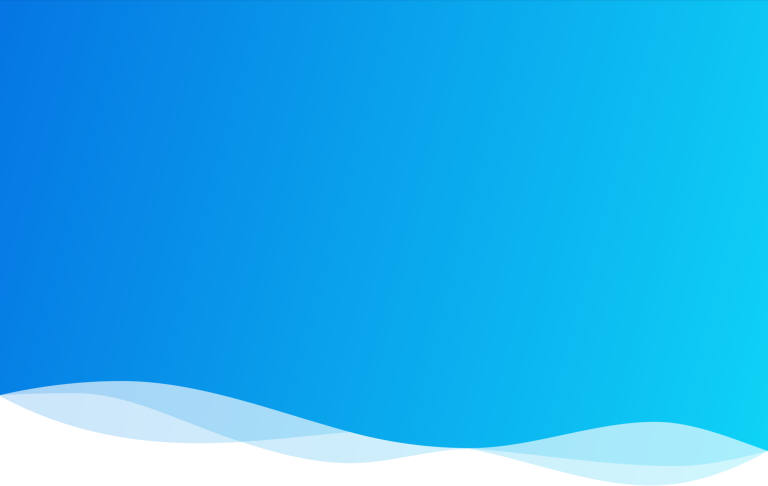
This background is drawn by a WebGL 1 fragment shader. Its source:

```glsl
precision highp float;
// A diagonal blue to cyan gradient above three overlapping translucent waves.
// Each wave is a chain of cubic Hermite spans; opacity grows with the number
// of waves that cover a point, until all three together are solid white.

uniform vec2 u_resolution;

const vec3 DEEP_BLUE = vec3(0.02, 0.46, 0.89);
const vec3 BRIGHT_CYAN = vec3(0.055, 0.83, 0.965);
const vec3 WHITE = vec3(1.0);
const float GRADIENT_TILT = 0.262;

// Height at x of the cubic from a to b, with the given slope at each end
float span(float x, vec2 a, vec2 b, float slopeA, float slopeB) {
  float width = b.x - a.x;
  float t = clamp((x - a.x) / width, 0.0, 1.0);
  float s = 1.0 - t;
  float ease = t * t * (3.0 - 2.0 * t);
  return mix(a.y, b.y, ease) + width * t * s * (slopeA * s - slopeB * t);
}

// Tall wave: a broad left crest and a second crest on the right
float crestWave(float x) {
  vec2 crest = vec2(0.159, 0.216);
  vec2 flank = vec2(0.456, 0.111);
  vec2 trough = vec2(0.612, 0.078);
  vec2 secondCrest = vec2(0.853, 0.132);
  if (x < crest.x) return span(x, vec2(0.0, 0.187), crest, 0.363, 0.0);
  if (x < flank.x) return span(x, crest, flank, 0.0, -0.427);
  if (x < trough.x) return span(x, flank, trough, -0.427, 0.0);
  if (x < secondCrest.x) return span(x, trough, secondCrest, 0.0, 0.0);
  return span(x, secondCrest, vec2(1.0, 0.072), 0.0, -0.55);
}

// Rolling wave: dips left of the middle and again near the right
float rollingWave(float x) {
  vec2 crest = vec2(0.098, 0.191);
  vec2 flank = vec2(0.306, 0.095);
  vec2 trough = vec2(0.456, 0.047);
  vec2 knot = vec2(0.612, 0.076);
  vec2 lowest = vec2(0.848, 0.001);
  if (x < crest.x) return span(x, vec2(0.0, 0.187), crest, 0.09, 0.0);
  if (x < flank.x) return span(x, crest, flank, 0.0, -0.52);
  if (x < trough.x) return span(x, flank, trough, -0.52, 0.0);
  if (x < knot.x) return span(x, trough, knot, 0.0, 0.0);
  if (x < lowest.x) return span(x, knot, lowest, -0.3, 0.0);
  return span(x, lowest, vec2(1.0, 0.072), 0.0, 0.87);
}

// Shallow wave: a left bowl that joins the tall wave, then a gentle dip
float shallowWave(float x) {
  vec2 bowl = vec2(0.26, 0.088);
  vec2 join = vec2(0.456, 0.111);
  vec2 knot = vec2(0.612, 0.077);
  vec2 dip = vec2(0.879, 0.041);
  if (x < bowl.x) return span(x, vec2(0.0, 0.185), bowl, -0.85, 0.0);
  if (x < join.x) return span(x, bowl, join, 0.0, 0.13);
  if (x < knot.x) return crestWave(x);
  if (x < dip.x) return span(x, knot, dip, -0.12, 0.0);
  return span(x, dip, vec2(1.0, 0.072), 0.0, 0.4);
}

// Smooth coverage of the area below a wave
float below(float y, float height, float softness) {
  return smoothstep(-softness, softness, height - y);
}

// Gradient along a tilted axis that reaches corner to corner
vec3 sky(vec2 uv, float aspect) {
  vec2 axis = vec2(cos(GRADIENT_TILT), -sin(GRADIENT_TILT));
  vec2 p = (uv - 0.5) * vec2(aspect, 1.0);
  float reach = aspect * axis.x - axis.y;
  return mix(DEEP_BLUE, BRIGHT_CYAN, clamp(dot(p, axis) / reach + 0.5, 0.0, 1.0));
}

void main() {
  vec2 uv = gl_FragCoord.xy / u_resolution;
  float softness = 0.75 / u_resolution.y;

  vec3 color = sky(uv, u_resolution.x / u_resolution.y);

  // Faint shade along the top edge
  color *= 1.0 - 0.05 * smoothstep(0.996, 0.999, uv.y);

  // Opacity from one, two and three overlapping waves
  float crest = below(uv.y, crestWave(uv.x), softness);
  float rolling = below(uv.y, rollingWave(uv.x), softness);
  float shallow = below(uv.y, shallowWave(uv.x), softness);
  float opacity = 0.64 * crest + 0.16 * max(rolling, shallow)
                + 0.20 * min(rolling, shallow);

  gl_FragColor = vec4(mix(color, WHITE, opacity), 1.0);
}
```
